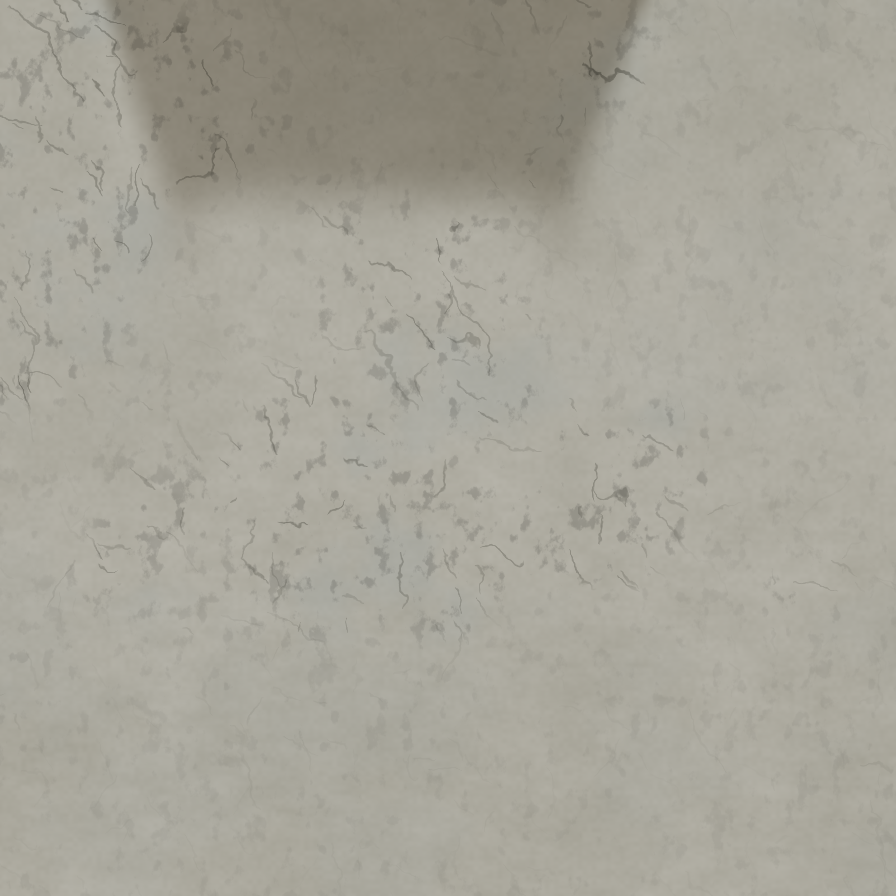
This texture is drawn by a WebGL 2 fragment shader. Its source:

```glsl
#version 300 es
precision highp float;

uniform vec2 u_resolution;
out vec4 fragColor;

const vec3 PALE_STONE = vec3(0.705, 0.695, 0.655);
const vec3 DULL_STONE = vec3(0.625, 0.615, 0.565);
const vec3 BLUE_STAIN = vec3(0.635, 0.655, 0.640);
const vec3 CRACK_TINT = vec3(0.63, 0.63, 0.61);
const vec3 SHADOW_TINT = vec3(0.795, 0.775, 0.742);

float hash(vec2 cell, float seed) {
  uvec3 q = uvec3(ivec3(vec3(cell, seed))) * uvec3(1597u, 3812u, 2741u);
  uint n = (q.x ^ (q.y * 747u + 91u) ^ (q.z << 7)) * 277803u;
  n = (n ^ (n >> 15)) * 739397u;
  n = (n ^ (n >> 13)) * 912931u;
  return float((n ^ (n >> 16)) & 65535u) / 65535.0;
}

float valueNoise(vec2 p, float seed) {
  vec2 i = floor(p), f = fract(p);
  f = f * f * (3.0 - 2.0 * f);
  float low = mix(hash(i, seed), hash(i + vec2(1, 0), seed), f.x);
  float high = mix(hash(i + vec2(0, 1), seed), hash(i + vec2(1, 1), seed), f.x);
  return mix(low, high, f.y);
}

float fbm(vec2 p, float seed) {
  float sum = 0.0, amplitude = 0.5;
  for (int octave = 0; octave < 5; octave++) {
    sum += amplitude * valueNoise(p, seed + float(octave));
    p = mat2(0.8, 0.6, -0.6, 0.8) * p * 2.03;
    amplitude *= 0.5;
  }
  return sum / 0.97;
}

vec2 warp(vec2 p, float frequency, float amount, float seed) {
  vec2 offset = vec2(fbm(p * frequency, seed), fbm(p * frequency, seed + 9.0));
  return p + amount * (offset - 0.5);
}

// Distance to a segment; the second part is the position along it, 0 to 1
vec2 segment(vec2 p, vec2 a, vec2 b) {
  vec2 ab = b - a;
  float t = clamp(dot(p - a, ab) / dot(ab, ab), 0.0, 1.0);
  return vec2(length(p - a - ab * t), t);
}

// One short tapered crack per occupied grid cell, mostly falling to the right
float cracks(vec2 p, float cells, float density, float width, float pixel, float seed) {
  vec2 home = floor(p * cells);
  float ink = 0.0;
  for (int y = -1; y <= 1; y++) {
    for (int x = -1; x <= 1; x++) {
      vec2 cell = home + vec2(x, y);
      float present = step(hash(cell, seed), density);
      vec2 center = (cell + vec2(hash(cell, seed + 1.0), hash(cell, seed + 2.0))) / cells;
      float angle = -0.85 + 1.5 * (hash(cell, seed + 3.0) - 0.5);
      angle -= 1.1 * step(0.75, hash(cell, seed + 4.0));
      float halfLength = mix(0.12, 0.6, hash(cell, seed + 5.0)) / cells;
      vec2 reach = halfLength * vec2(cos(angle), sin(angle));
      vec2 d = segment(p, center - reach, center + reach);
      float taper = width * (0.35 + 2.6 * d.y * (1.0 - d.y));
      float line = 1.0 - smoothstep(taper - pixel * 0.5, taper + pixel, d.x);
      ink = max(ink, present * line * mix(0.35, 1.0, hash(cell, seed + 6.0)));
    }
  }
  return ink;
}

// Tapered block of shade: crisp sides, a blurred lower edge and faint corners
float shade(vec2 p) {
  float rise = clamp((p.y - 0.72) / 0.28, 0.0, 1.0);
  float left = mix(0.205, 0.118, rise);
  float right = mix(0.615, 0.720, rise);
  float blur = mix(0.035, 0.014, rise);
  float sides = smoothstep(-blur, blur, p.x - left) * smoothstep(-blur, blur, right - p.x);
  float body = smoothstep(0.735, 0.825, p.y);
  float corner = exp(-pow((p.x - 0.205) / 0.035, 2.0)) + exp(-pow((p.x - 0.62) / 0.035, 2.0));
  float tail = 0.32 * corner * smoothstep(0.66, 0.76, p.y) * (1.0 - smoothstep(0.76, 0.84, p.y));
  return clamp(sides * body * mix(0.88, 1.04, rise) + tail, 0.0, 1.1);
}

void main() {
  vec2 p = gl_FragCoord.xy / u_resolution;
  float pixel = 1.0 / min(u_resolution.x, u_resolution.y);

  // Cloudy stone, duller toward the top and bottom
  float clouds = fbm(p * 5.0, 11.0) - 0.5;
  float blotches = fbm(p * vec2(22.0, 28.0), 23.0) - 0.5;
  float streaks = fbm(p * vec2(28.0, 85.0), 37.0) - 0.5;
  float grain = valueNoise(p * 190.0, 51.0) - 0.5;
  float dullness = 0.23 + 0.65 * clouds + 0.50 * blotches + 0.22 * grain;
  dullness += 0.35 * streaks * (1.0 - smoothstep(0.3, 0.8, p.y));
  dullness += 0.26 * smoothstep(0.62, 1.0, p.y) + 0.24 * (1.0 - smoothstep(0.0, 0.38, p.y));
  vec3 color = mix(PALE_STONE, DULL_STONE, dullness);

  // Veined patches, with a cool stain and small dark flecks
  float patches = smoothstep(0.46, 0.66, fbm(p * 4.5 + 3.0, 67.0));
  patches *= smoothstep(0.08, 0.35, p.y);
  float stain = smoothstep(0.52, 0.72, fbm(p * 7.0, 79.0));
  color = mix(color, BLUE_STAIN, 0.35 * stain * (0.3 + 0.7 * patches));
  float flecks = smoothstep(0.60, 0.76, fbm(p * vec2(75.0, 60.0), 83.0));
  color *= 1.0 - 0.13 * flecks * (0.3 + 0.7 * patches);

  // Jagged cracks at two scales
  vec2 bent = warp(p, 24.0, 0.045, 97.0);
  float longCracks = cracks(bent, 9.0, 0.50, 0.0013, pixel, 113.0);
  float shortCracks = cracks(bent, 26.0, 0.45, 0.0011, pixel, 131.0);
  float ink = max(longCracks * (0.12 + 0.75 * patches), shortCracks * (0.08 + 0.65 * patches));
  color *= mix(vec3(1.0), CRACK_TINT, 0.85 * ink);

  color *= mix(vec3(1.0), SHADOW_TINT, shade(p));
  fragColor = vec4(color, 1.0);
}
```
